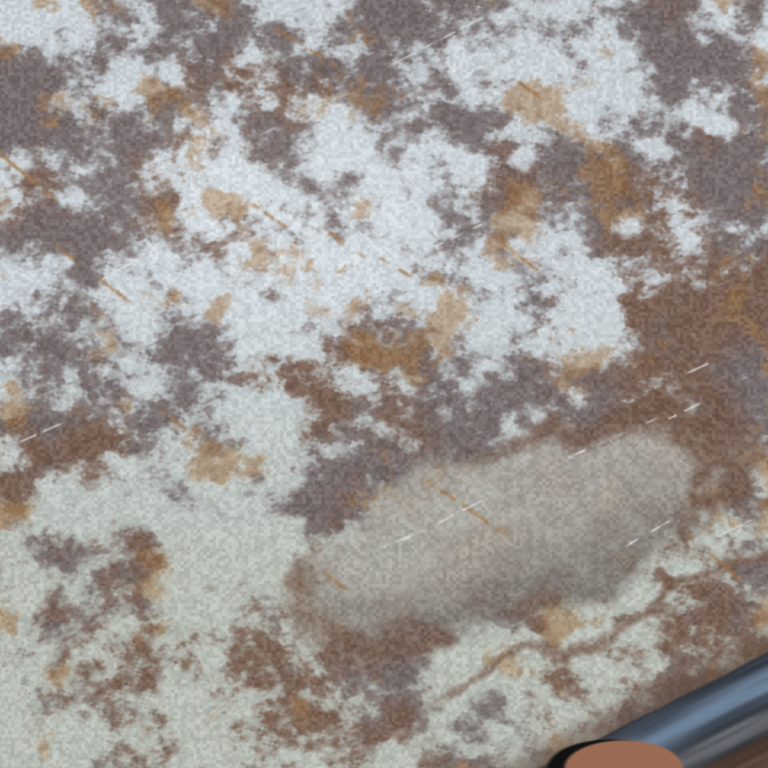
Reproduce this texture procedurally as a three.js fragment shader.

```glsl
// Weathered steel sheet: flaky mauve and brown rust over pale grey metal.
// Layered value noise sets the rust cover; a smooth stained film, scratches
// and a bluish rolled edge with a copper disc are laid on top.
varying vec2 vUv;

const vec3 PALE_COOL = vec3(0.79, 0.82, 0.84);
const vec3 PALE_WARM = vec3(0.72, 0.74, 0.71);
const vec3 MAUVE = vec3(0.44, 0.395, 0.395);
const vec3 BROWN = vec3(0.45, 0.35, 0.295);
const vec3 OCHRE = vec3(0.62, 0.46, 0.29);
const vec3 FILM_LIGHT = vec3(0.67, 0.66, 0.63);
const vec3 FILM_DARK = vec3(0.48, 0.45, 0.43);
const vec3 STEEL_DARK = vec3(0.19, 0.21, 0.24);
const vec3 STEEL_BLUE = vec3(0.43, 0.51, 0.60);
const vec3 COPPER = vec3(0.60, 0.42, 0.33);

const float FLAKE_SCALE = 13.0;
const float GRAIN_SCALE = 240.0;
const float GRAIN_DEPTH = 0.13;
const float COVER_SOFTNESS = 0.17;
const int SCRATCHES = 26;
const float SOFT = 0.002;

float hash(vec2 p) {
  return fract(sin(dot(p, vec2(127.1, 311.7))) * 43758.5453);
}

float noise(vec2 p) {
  vec2 i = floor(p), f = fract(p);
  f = f * f * (3.0 - 2.0 * f);
  return mix(mix(hash(i), hash(i + vec2(1.0, 0.0)), f.x),
             mix(hash(i + vec2(0.0, 1.0)), hash(i + 1.0), f.x), f.y);
}

// Rotated octaves hide the lattice; a high gain keeps the flakes crisp.
float fbm(vec2 p, float gain) {
  float sum = 0.0, total = 0.0, amp = 1.0;
  for (int i = 0; i < 5; i++) {
    sum += amp * noise(p);
    total += amp;
    amp *= gain;
    p = mat2(1.64, 1.28, -1.28, 1.64) * p + 17.3;
  }
  return sum / total;
}

vec2 turn(vec2 p, float a) {
  return vec2(cos(a) * p.x + sin(a) * p.y, cos(a) * p.y - sin(a) * p.x);
}

float blob(vec2 p, vec2 centre, vec2 radius) {
  vec2 q = (p - centre) / radius;
  return exp(-dot(q, q));
}

float line(float d, float width) {
  return exp(-d * d / (width * width));
}

float ellipse(vec2 p, vec2 centre, vec2 radius) {
  float d = (length((p - centre) / radius) - 1.0) * radius.y;
  return 1.0 - smoothstep(-SOFT, SOFT, d);
}

// Thin broken scratches: ochre ones fall to the right, pale ones rise.
vec3 addScratches(vec3 col, vec2 p) {
  for (int i = 0; i < SCRATCHES; i++) {
    float id = float(i), rising = mod(id, 2.0);
    vec2 centre = vec2(hash(vec2(id, 1.7)), 0.12 + 0.88 * hash(vec2(id, 5.3)));
    float tilt = mix(-0.64, 0.47, rising) + 0.2 * (hash(vec2(id, 9.1)) - 0.5);
    vec2 q = turn(p - centre, tilt);
    float reach = 0.02 + 0.06 * hash(vec2(id, 3.9));
    float mark = line(q.y, mix(0.0028, 0.0017, rising));
    mark *= 1.0 - smoothstep(reach * 0.7, reach, abs(q.x));
    mark *= smoothstep(0.2, 0.6, noise(vec2(q.x * 90.0, id)));
    col = mix(col, mix(OCHRE, vec3(0.88), rising), 0.65 * mark);
  }
  return col;
}

// Rolled edge in the lower right corner, banded across its slope.
vec3 addEdge(vec3 col, vec2 p) {
  vec2 q = turn(p - vec2(0.768, 0.034), 0.47);
  float depth = -q.y + 0.003 * (noise(q * 30.0) - 0.5);
  col = mix(col, BROWN * 0.8, 0.6 * smoothstep(-0.045, 0.0, depth));
  float streak = noise(q * vec2(12.0, 160.0));
  vec3 steel = mix(STEEL_DARK, STEEL_BLUE, line(depth - 0.035, 0.017));
  steel = mix(steel, vec3(0.42, 0.43, 0.45), line(depth - 0.078, 0.013));
  steel = mix(steel, BROWN * 0.75, smoothstep(0.09, 0.105, depth));
  steel *= 0.8 + 0.4 * streak;
  col = mix(col, steel, smoothstep(-SOFT, 2.0 * SOFT, depth));
  col = mix(col, vec3(0.07), ellipse(p, vec2(0.795, 0.0), vec2(0.082, 0.037)));
  return mix(col, COPPER, ellipse(p, vec2(0.812, 0.0), vec2(0.077, 0.036)));
}

void main() {
  vec2 p = vUv;
  vec2 warp = vec2(fbm(p * 9.0, 0.5), fbm(p * 9.0 + 40.0, 0.5)) - 0.5;
  float grain = noise(p * GRAIN_SCALE) - 0.5;
  float flakes = fbm(p * FLAKE_SCALE * vec2(0.9, 1.1), 0.72) - 0.5;
  float zones = fbm(turn(p, 0.5) * vec2(3.5, 5.0) + 8.0, 0.5) - 0.5;

  // Broad rusted and bare areas
  vec2 w = p + 0.12 * warp;
  float bias = blob(w, vec2(0.16, 0.89), vec2(0.22, 0.15))
             + blob(w, vec2(0.96, 0.80), vec2(0.17, 0.26))
             + 0.7 * blob(w, vec2(0.16, 0.47), vec2(0.20, 0.09))
             - 0.7 * blob(w, vec2(0.42, 0.72), vec2(0.24, 0.18))
             - 0.6 * blob(w, vec2(0.80, 0.66), vec2(0.07, 0.05));
  float cover = 1.9 * flakes + 0.65 * zones + 0.19 * bias + 0.16 * grain;
  cover = smoothstep(-COVER_SOFTNESS, COVER_SOFTNESS + 0.08, cover);

  vec3 pale = mix(PALE_WARM, PALE_COOL, smoothstep(0.2, 0.65, p.y));
  float brownness = smoothstep(0.42, 0.66, fbm(p * 8.0 + 70.0, 0.6) + 0.15 * (0.5 - p.y));
  vec3 col = mix(pale, mix(MAUVE, BROWN, brownness), 0.93 * cover);
  col = mix(col, OCHRE, 0.5 * smoothstep(0.60, 0.73, fbm(p * 15.0 + 25.0, 0.6)));

  // Smooth stained film with a rusty rim
  vec2 q = turn(p - vec2(0.68, 0.31), 0.35) + 0.09 * warp;
  float rim = (length(q / vec2(0.29, 0.115)) - 1.0) * 0.115;
  float shade = smoothstep(0.06, -0.06, q.y + 0.25 * zones);
  vec3 film = mix(FILM_LIGHT, FILM_DARK, shade) + 0.12 * flakes;
  col = mix(col, film, 0.8 * (1.0 - smoothstep(-0.025, 0.01, rim)));
  float rings = line(length(w - vec2(0.90, 0.455)) - 0.028, 0.014)
              + line(length(w - vec2(0.935, 0.385)) - 0.026, 0.014);
  float vein = line(p.y - 0.145 - 0.42 * (p.x - 0.70) + 0.10 * warp.y, 0.010);
  vein *= smoothstep(0.50, 0.62, p.x);
  float stain = max(line(rim, 0.012) * smoothstep(0.25, 0.55, noise(p * 11.0)), vein);
  col = mix(col, BROWN, 0.75 * clamp(max(stain, rings) + flakes, 0.0, 1.0) * step(0.04, max(stain, rings)));

  // Sheen, scratches, grain and corner
  col += 0.05 * blob(p, vec2(0.36, 0.72), vec2(0.22, 0.13));
  col = addScratches(col, p);
  col += GRAIN_DEPTH * grain;
  gl_FragColor = vec4(clamp(addEdge(col, p), 0.0, 1.0), 1.0);
}
```
